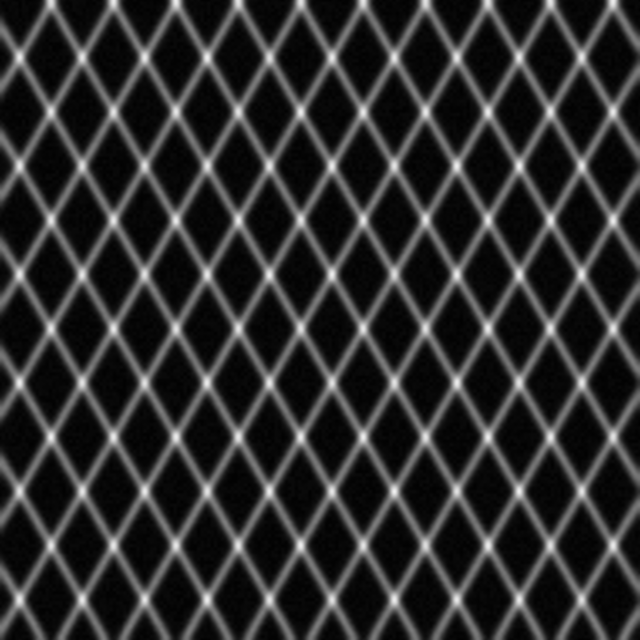
A Shadertoy shader for this pattern:

```glsl
// Soft grey diamond lattice on near-black, with faint grain.
// Two families of slanted lines are found by fract on skewed coordinates;
// their Gaussian glows add up, so every crossing becomes a bright knot.

float hash(vec2 cell) {
    vec3 h = fract(cell.xyx * vec3(0.1031, 0.1030, 0.0973));
    h += dot(h, h.yzx + 33.33);
    return fract((h.x + h.y) * h.z);
}

float valueNoise(vec2 p) {
    vec2 cell = floor(p);
    vec2 f = fract(p);
    f = f * f * (3.0 - 2.0 * f);
    return mix(mix(hash(cell), hash(cell + vec2(1.0, 0.0)), f.x),
               mix(hash(cell + vec2(0.0, 1.0)), hash(cell + 1.0), f.x), f.y);
}

// Rounds the lines so that they meet the canvas border at right angles.
vec2 bendAtBorder(vec2 uv) {
    vec2 fromCentre = uv - 0.5;
    vec2 toBorder = 0.5 - abs(fromCentre);
    return 0.5 + sign(fromCentre) * (0.5 - sqrt(toBorder * toBorder + 0.000036));
}

void mainImage(out vec4 fragColor, in vec2 fragCoord) {
    vec2 uv = fragCoord / iResolution.xy;

    // Lattice coordinates: one unit is a full diamond across and down.
    vec2 period = vec2(0.0975, 0.1693);
    vec2 lattice = (bendAtBorder(uv) - vec2(0.0800, 0.9942)) / period;

    // Distance to the nearest line of each slanted family.
    vec2 slant = vec2(lattice.x + lattice.y, lattice.x - lattice.y);
    vec2 lineDist = abs(fract(slant + 0.5) - 0.5) / length(1.0 / period);

    // Blurred line profiles, added where they cross.
    vec2 glow = exp(-0.5 * pow(lineDist / 0.0059, vec2(2.0)));
    float strength = 0.44 + 0.04 * (valueNoise(uv * 60.0) - 0.5);
    float grey = 0.022 + strength * (glow.x + glow.y);

    // Fine grain over everything.
    grey += 0.032 * (valueNoise(uv * 190.0) - 0.5);

    fragColor = vec4(vec3(clamp(grey, 0.0, 1.0)), 1.0);
}
```
